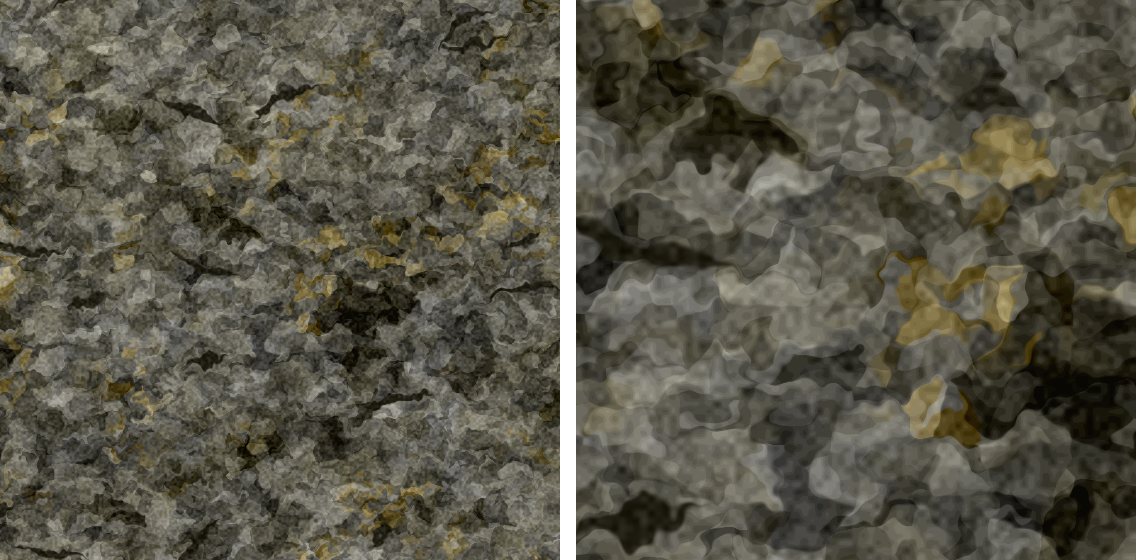
Left, the full canvas; right, a detail of the centre.
Reproduce this texture procedurally as a three.js fragment shader.

```glsl
// Rough weathered grey stone: ragged mineral flakes, ochre stains and dark crevices.
varying vec2 vUv;

// Tone
const float BASE_TONE = 0.357;
const float TONE_STEP = 0.042;
const float BROAD_CONTRAST = 0.14;
const float LARGE_CONTRAST = 0.16;
const float MEDIUM_CONTRAST = 0.21;
const float SMALL_CONTRAST = 0.19;
const float GRAIN_CONTRAST = 0.15;

// Sizes, as repeats across the canvas
const float LARGE_FLAKES = 15.0;
const float MEDIUM_FLAKES = 31.0;
const float SMALL_FLAKES = 62.0;
const float GRAIN = 230.0;
const float CREVICE_CELLS = 6.0;

// Shapes
const float FLAKE_TILT = 0.22;
const float FLAKE_FLATNESS = 1.35;
const float FLAKE_SHARPNESS = 30.0;
const float CREVICE_SHARE = 0.45;

// Colour shifts added to the grey tone
const vec3 WARM_SHIFT = vec3(0.008, 0.0, -0.046);
const vec3 OCHRE_SHIFT = vec3(0.075, 0.025, -0.10);
const vec3 CREVICE_COLOUR = vec3(0.105, 0.095, 0.05);

vec2 hash2(vec2 p) {
  vec3 h = fract(p.xyx * vec3(0.1031, 0.1030, 0.0973));
  h += dot(h, h.yzx + 33.33);
  return fract((h.xx + h.yz) * h.zy);
}

// Two independent channels of value noise
vec2 noise2(vec2 p) {
  vec2 i = floor(p);
  vec2 f = fract(p);
  f = f * f * (3.0 - 2.0 * f);
  vec2 low = mix(hash2(i), hash2(i + vec2(1.0, 0.0)), f.x);
  vec2 high = mix(hash2(i + vec2(0.0, 1.0)), hash2(i + 1.0), f.x);
  return mix(low, high, f.y);
}

mat2 rotation(float angle) {
  float c = cos(angle);
  float s = sin(angle);
  return mat2(c, -s, s, c);
}

// Cellular patches with softened borders: x is a tone, y a hue, both random per cell
vec2 flakes(vec2 p, float seed) {
  vec2 cell = floor(p);
  vec2 sum = vec2(0.0);
  float total = 0.0;
  for (int y = -1; y <= 1; y++) {
    for (int x = -1; x <= 1; x++) {
      vec2 id = cell + vec2(float(x), float(y));
      vec2 d = id + hash2(id + seed) - p;
      float weight = exp(-FLAKE_SHARPNESS * dot(d, d));
      sum += weight * hash2(id + seed + 71.0);
      total += weight;
    }
  }
  return sum / max(total, 1e-20);
}

// Short bent strokes that taper to both ends
float crevices(vec2 p) {
  vec2 cell = floor(p);
  float cover = 0.0;
  for (int y = -1; y <= 1; y++) {
    for (int x = -1; x <= 1; x++) {
      vec2 id = cell + vec2(float(x), float(y));
      vec2 shape = hash2(id + 19.0);
      vec2 kind = hash2(id + 47.0);
      vec2 d = rotation(mix(-0.65, 0.75, shape.x)) * (p - id - hash2(id + 5.0));
      d.y += (kind.y - 0.5) * 1.4 * d.x * d.x;
      float along = d.x / mix(0.18, 0.5, shape.y);
      float width = 0.045 * (1.0 - along * along);
      float stroke = 1.0 - smoothstep(width - 0.015, width + 0.015, abs(d.y));
      cover = max(cover, stroke * step(kind.x, CREVICE_SHARE));
    }
  }
  return cover;
}

void main() {
  // Ragged outlines
  vec2 p = vUv + 0.022 * (noise2(vUv * 38.0) - 0.5) + 0.010 * (noise2(vUv * 115.0 + 9.0) - 0.5);
  vec2 q = rotation(FLAKE_TILT) * p * vec2(1.0, 1.0);
  q.y *= FLAKE_FLATNESS;

  // Layers of flakes and grain
  vec2 broad = noise2(vUv * 5.0 + 3.0);
  vec2 large = flakes(q * LARGE_FLAKES, 11.0);
  vec2 medium = flakes(q * MEDIUM_FLAKES, 23.0);
  vec2 small = flakes(q * SMALL_FLAKES, 37.0);
  vec2 grain = noise2(vUv * GRAIN) - 0.5;
  float tone = BASE_TONE + BROAD_CONTRAST * (broad.x - 0.5) + LARGE_CONTRAST * (large.x - 0.5)
    + MEDIUM_CONTRAST * (medium.x - 0.5) + SMALL_CONTRAST * (small.x - 0.5) + GRAIN_CONTRAST * grain.x;

  // Pale chips and dark pits
  tone += 0.09 * smoothstep(0.88, 0.95, medium.y) - 0.11 * smoothstep(0.90, 0.96, large.y);

  // Soft tonal steps
  float level = tone / TONE_STEP;
  tone = (floor(level) + smoothstep(0.25, 0.75, fract(level))) * TONE_STEP;

  // Grey to olive, with ochre stains
  float warmth = 0.5 * broad.y + 0.7 * large.y + 0.5 * small.y + 0.3 * medium.x;
  float stain = smoothstep(0.52, 0.8, noise2(p * 9.0 + 31.0).x) * smoothstep(0.55, 0.8, small.y * 0.4 + medium.y * 0.6);
  vec3 colour = vec3(tone) + WARM_SHIFT * warmth + OCHRE_SHIFT * stain;
  colour = mix(colour, CREVICE_COLOUR + 0.12 * grain.x, 0.88 * crevices(p * CREVICE_CELLS));
  gl_FragColor = vec4(max(colour, vec3(0.03, 0.028, 0.01)), 1.0);
}
```
